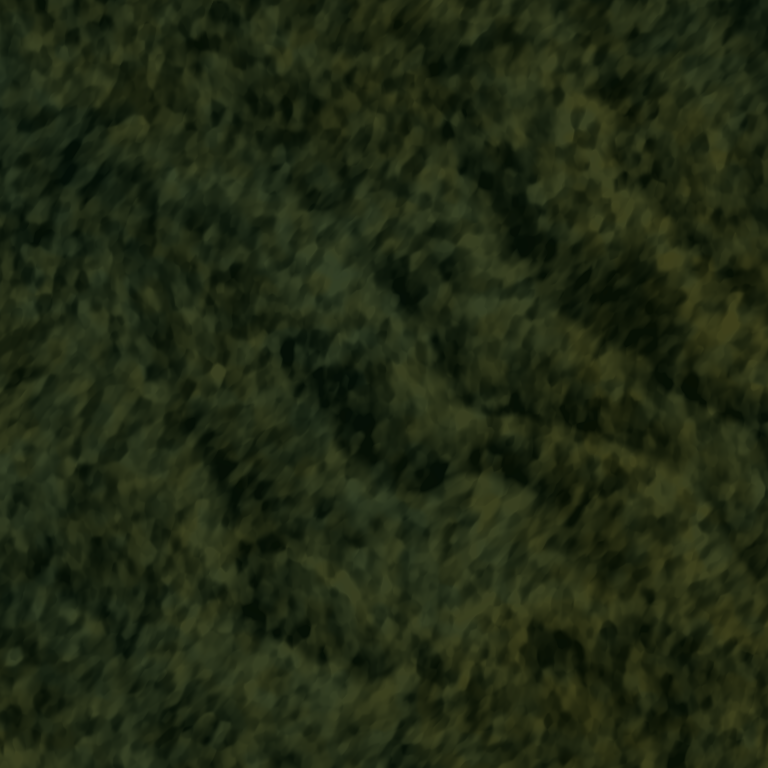
Write a three.js fragment shader that draws this texture.

```glsl
varying vec2 vUv;

const vec3 SHADOW = vec3(0.018, 0.055, 0.015);
const vec3 SUNLIT = vec3(0.220, 0.252, 0.128);
const vec3 WARM_TINT = vec3(0.014, 0.002, -0.012);

const float RIDGE_COUNT = 3.7;     // ridges per canvas height
const float RIDGE_SLOPE = 0.5;     // fall of the ridges at the left edge
const float RIDGE_BEND = 0.45;     // how much steeper they get to the right
const float RIDGE_DEPTH = 0.42;
const float CLUMP_DEPTH = 0.36;

const float CROWN_SCALE = 72.0;    // tree crowns across the canvas
const float LEAF_SCALE = 125.0;
const float CROWN_STRETCH = 1.5;
const float CROWN_ANGLE = 1.15;    // direction of the long crown axis
const float CROWN_CONTRAST = 0.72;
const float LEAF_CONTRAST = 0.30;
const float CELL_SHARPNESS = 5.0;

vec2 hash2(vec2 cell) {
  vec3 h = fract(cell.xyx * vec3(0.1031, 0.1030, 0.0973));
  h += dot(h, h.yzx + 33.33);
  return fract((h.xx + h.yz) * h.zy);
}

// Smooth cellular noise: random cell tones blended by distance, centred on 0.
float cells(vec2 p) {
  vec2 base = floor(p);
  vec2 local = fract(p);
  float tone = 0.0;
  float total = 0.0;
  for (int y = -1; y <= 1; y++) {
    for (int x = -1; x <= 1; x++) {
      vec2 offset = vec2(float(x), float(y));
      vec2 id = base + offset;
      vec2 toSeed = offset + hash2(id) - local;
      float reach = 1.0 - smoothstep(0.6, 1.5, length(toSeed));
      float weight = exp(-CELL_SHARPNESS * dot(toSeed, toSeed)) * reach + 1e-5;
      tone += weight * hash2(id + 57.0).x;
      total += weight;
    }
  }
  return tone / total - 0.5;
}

// Hillsides that brighten up to a crest, then drop into shade.
float ridges(vec2 p) {
  float across = p.y + RIDGE_SLOPE * p.x + RIDGE_BEND * p.x * p.x;
  float warp = 0.9 * cells(p * 3.5 + 11.0) + 0.32 * cells(p * 11.0 + 5.0)
             + 0.12 * cells(p * 27.0) + 0.12 * sin(7.0 * p.x - 4.0 * p.y);
  float phase = fract(across * RIDGE_COUNT + warp);
  float slope = smoothstep(0.0, 0.65, phase) * (1.0 - smoothstep(0.84, 1.0, phase));
  float strength = clamp(0.75 + 1.3 * cells(p * 4.0 + 31.0), 0.15, 1.2);
  return (slope - 0.54) * strength;
}

// Coordinates turned and stretched along the crowns.
vec2 crownSpace(vec2 p) {
  vec2 along = vec2(cos(CROWN_ANGLE), sin(CROWN_ANGLE));
  vec2 side = vec2(along.y, -along.x);
  return vec2(dot(p, side), dot(p, along) / CROWN_STRETCH);
}

void main() {
  vec2 p = vUv;

  // Broad light and shade of the terrain
  float terrain = RIDGE_DEPTH * ridges(p)
                + CLUMP_DEPTH * (0.6 * cells(p * 7.0 + 3.0) + 0.7 * cells(p * 19.0 + 8.0));

  // Tree canopy, slightly bent so the grain does not line up
  vec2 sway = 0.012 * vec2(sin(19.0 * p.y + 5.0 * p.x), sin(17.0 * p.x - 6.0 * p.y));
  vec2 grain = crownSpace(p + sway);
  float canopy = CROWN_CONTRAST * cells(grain * CROWN_SCALE + 40.0)
               + LEAF_CONTRAST * cells(grain * LEAF_SCALE + 90.0);

  float light = clamp(0.5 + terrain + canopy, 0.03, 1.0);
  vec3 color = mix(SHADOW, SUNLIT, light);

  // Cooler green to the upper left, olive to the lower right
  float warmth = 0.6 * (p.x - p.y) + 1.4 * cells(p * 5.0 + 70.0) + 1.2 * cells(p * 42.0 + 20.0);
  color += WARM_TINT * warmth * (0.4 + light);

  gl_FragColor = vec4(max(color, 0.0), 1.0);
}
```
